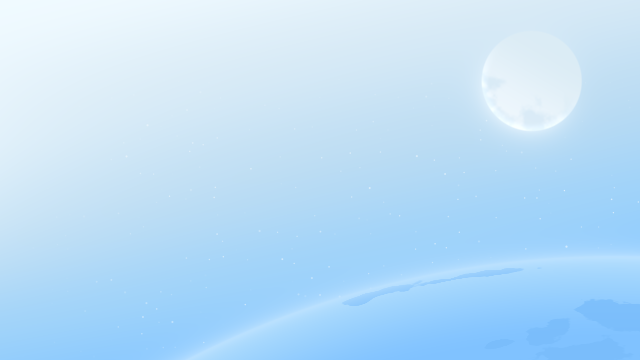
Write a Shadertoy shader that draws this background.

```glsl
const vec3 SKY_WHITE = vec3(0.94, 0.98, 1.00);
const vec3 SKY_PALE = vec3(0.85, 0.92, 0.965);
const vec3 SKY_MID = vec3(0.73, 0.86, 0.95);
const vec3 SKY_BLUE = vec3(0.61, 0.82, 0.98);
const vec3 SKY_DEEP = vec3(0.53, 0.78, 1.00);
const vec3 PLANET_HIGH = vec3(0.64, 0.84, 0.99);
const vec3 PLANET_LOW = vec3(0.50, 0.76, 1.00);
const vec3 LAND_COLOR = vec3(0.47, 0.735, 0.98);
const vec3 RIM_COLOR = vec3(0.77, 0.90, 1.00);
const vec3 MOON_SHADE = vec3(0.86, 0.925, 0.96);
const vec3 MOON_LIGHT = vec3(0.93, 0.965, 0.99);
const vec3 GLOW_COLOR = vec3(0.93, 0.97, 1.00);

// Lengths are in canvas heights
const vec2 MOON_CENTER = vec2(1.477, 0.775);
const float MOON_RADIUS = 0.139;
const vec2 MOON_LIGHT_DIR = vec2(-0.5, -0.866);
const vec2 PLANET_CENTER = vec2(1.708, -2.315);
const float PLANET_RADIUS = 2.602;
const vec2 SKY_SLOPE = vec2(0.28, 0.75);
const float STAR_CELL = 0.042;
const float STAR_DENSITY = 0.4;

// Land patches: x, depth below the limb, half width, half height
const int LAND_COUNT = 6;
const vec4 LAND[LAND_COUNT] = vec4[LAND_COUNT](
    vec4(1.705, 0.163, 0.105, 0.038), vec4(1.516, 0.200, 0.065, 0.028),
    vec4(1.389, 0.218, 0.045, 0.010), vec4(1.670, 0.262, 0.140, 0.034),
    vec4(1.050, 0.019, 0.115, 0.012), vec4(1.290, 0.022, 0.160, 0.008));

float hash(vec2 p) {
    return fract(sin(dot(p, vec2(127.1, 311.7))) * 43758.5453);
}

float noise(vec2 p) {
    vec2 i = floor(p), f = fract(p);
    f = f * f * (3.0 - 2.0 * f);
    return mix(mix(hash(i), hash(i + vec2(1, 0)), f.x),
               mix(hash(i + vec2(0, 1)), hash(i + vec2(1, 1)), f.x), f.y);
}

float fbm(vec2 p) {
    float sum = 0.0, amplitude = 0.5;
    for (int i = 0; i < 4; i++) {
        sum += amplitude * noise(p);
        p = p * 2.03 + 7.1;
        amplitude *= 0.5;
    }
    return sum;
}

vec3 skyColor(vec2 uv) {
    float t = dot(vec2(uv.x, 1.0 - uv.y), SKY_SLOPE);
    vec3 col = mix(SKY_WHITE, SKY_PALE, smoothstep(0.0, 0.27, t));
    col = mix(col, SKY_MID, smoothstep(0.2, 0.53, t));
    col = mix(col, SKY_BLUE, smoothstep(0.45, 0.74, t));
    col = mix(col, SKY_DEEP, smoothstep(0.68, 0.86, t));
    float leftWash = exp(-uv.x * 5.0) * smoothstep(0.0, 0.7, uv.y);
    return mix(col, SKY_WHITE, 0.5 * leftWash);
}

float stars(vec2 p, float pixel) {
    vec2 cell = floor(p / STAR_CELL);
    vec2 offset = 0.15 + 0.7 * vec2(hash(cell + 3.7), hash(cell + 9.2));
    float d = length(p - (cell + offset) * STAR_CELL);
    float size = mix(0.0008, 0.0022, pow(hash(cell + 5.1), 4.0));
    float dot_ = 1.0 - smoothstep(size - 0.5 * pixel, size + pixel, d);
    return dot_ * step(hash(cell), STAR_DENSITY) * hash(cell + 1.3);
}

vec3 addMoon(vec3 col, vec2 p, float pixel) {
    vec2 q = (p - MOON_CENTER) / MOON_RADIUS;
    float r = length(q);
    float side = dot(q, MOON_LIGHT_DIR) / max(r, 0.001);
    // Halo, strongest on the lit side
    float halo = exp(-max(r - 1.0, 0.0) * 4.5) * mix(0.12, 0.65, smoothstep(-0.5, 1.0, side));
    col = mix(col, GLOW_COLOR, halo);
    // Disc with faint maria and a bright lit rim
    vec3 disc = mix(MOON_SHADE, MOON_LIGHT, smoothstep(-0.8, 0.9, dot(q, MOON_LIGHT_DIR)));
    float maria = smoothstep(0.45, 0.7, fbm(q * 2.6 + 4.0)) * smoothstep(-0.4, 0.6, side * r);
    disc -= maria * vec3(0.07, 0.04, 0.02);
    disc += 0.05 * smoothstep(0.82, 1.0, r) * smoothstep(-0.4, 0.8, side);
    float edge = pixel / MOON_RADIUS;
    return mix(col, min(disc, 1.0), 1.0 - smoothstep(1.0 - edge, 1.0 + edge, r));
}

float landMask(vec2 q) {
    float ragged = 2.2 * (fbm(q * vec2(16.0, 34.0)) - 0.47);
    float mask = 0.0;
    for (int i = 0; i < LAND_COUNT; i++) {
        float d = length((q - LAND[i].xy) / LAND[i].zw) + ragged;
        mask = max(mask, 1.0 - smoothstep(0.82, 1.0, d));
    }
    return mask;
}

vec3 addPlanet(vec3 col, vec2 p, float pixel) {
    float depth = PLANET_RADIUS - length(p - PLANET_CENTER);
    // Atmosphere above the limb
    col = mix(col, RIM_COLOR, 0.75 * exp(-max(-depth, 0.0) * 32.0));
    // Surface, land, then haze below the limb
    vec3 ground = mix(PLANET_HIGH, PLANET_LOW, smoothstep(0.0, 0.24, depth));
    ground = mix(ground, LAND_COLOR, 0.75 * landMask(vec2(p.x, depth)));
    ground = mix(ground, RIM_COLOR, 0.75 * exp(-max(depth, 0.0) * 40.0));
    return mix(col, ground, smoothstep(-2.0 * pixel, 2.0 * pixel, depth));
}

void mainImage(out vec4 fragColor, in vec2 fragCoord) {
    float pixel = 1.0 / iResolution.y;
    vec2 p = fragCoord * pixel;
    vec2 uv = fragCoord / iResolution.xy;
    vec3 col = skyColor(uv);
    float starBand = smoothstep(0.85, 0.55, uv.y) * smoothstep(0.0, 0.3, uv.x);
    col = mix(col, vec3(1.0), 0.7 * stars(p, pixel) * starBand);
    col = addMoon(col, p, pixel);
    col = addPlanet(col, p, pixel);
    fragColor = vec4(col, 1.0);
}
```
